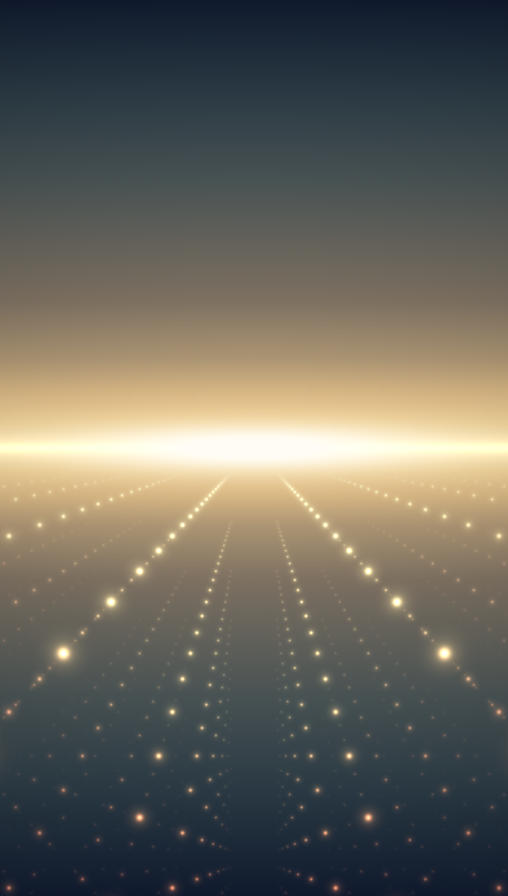
This background is drawn by a Shadertoy shader. Its source:

```glsl
float ramp(float a, float b, float x) {
    return clamp((x - a) / (b - a), 0.0, 1.0);
}

// Haze colour by distance from the horizon
vec3 haze(float d) {
    vec3 c = mix(vec3(0.99, 0.92, 0.73), vec3(0.94, 0.82, 0.59), ramp(0.0, 0.03, d));
    c = mix(c, vec3(0.85, 0.72, 0.52), ramp(0.03, 0.06, d));
    c = mix(c, vec3(0.67, 0.58, 0.45), ramp(0.06, 0.10, d));
    c = mix(c, vec3(0.49, 0.44, 0.38), ramp(0.10, 0.165, d));
    c = mix(c, vec3(0.28, 0.32, 0.325), ramp(0.165, 0.30, d));
    c = mix(c, vec3(0.16, 0.22, 0.26), ramp(0.30, 0.40, d));
    return mix(c, vec3(0.06, 0.10, 0.175), ramp(0.40, 0.50, d));
}

// Lattice of lights under the horizon, one depth slice at a time
vec3 lights(vec2 p) {
    vec3 sum = vec3(0.0);
    vec2 spacing = vec2(0.638, 0.6875);
    float warmth = smoothstep(0.22, 0.54, length(p));
    for (int i = 2; i <= 25; i++) {
        float depth = float(i);
        vec2 q = vec2(abs(p.x), -p.y) * depth / spacing;
        vec2 cell = max(2.0 * floor(q * 0.5) + 1.0, 1.0); // nearest odd column and layer
        float r = length((q - cell) * spacing);
        float pixel = 0.6 * depth / iResolution.y;
        float size = 0.021 / (1.0 + 0.035 * (cell.y + cell.x - 2.0));
        float core = exp(-r * r / (size * size + pixel * pixel));
        float halo = exp(-r * r / 0.0028);
        float fade = exp(-0.10 * (cell.y - 1.0) - 0.13 * (cell.x - 1.0));
        fade *= 1.0 - smoothstep(9.0, 26.0, depth) * 0.85;
        float orange = clamp(warmth + 0.12 * (cell.x - 1.0) * step(2.0, cell.y), 0.0, 1.0);
        vec3 tint = mix(vec3(1.0, 0.84, 0.46), vec3(1.0, 0.50, 0.26), orange);
        sum += fade * (tint * (core * 0.95 + halo * 0.32) + 0.3 * core * core * fade);
    }
    return sum;
}

void mainImage(out vec4 fragColor, in vec2 fragCoord) {
    vec2 p = (fragCoord - 0.5 * iResolution.xy) / iResolution.y;
    float below = smoothstep(0.0, -0.02, p.y);
    float d = abs(p.y);

    // Sky and floor, with the floor falling off a little faster
    vec3 col = haze(min(d + below * 0.17 * d * (1.0 - 2.0 * d), 0.5));
    col *= 1.0 - 0.7 * p.x * p.x;

    // Thin horizon line and its broad white centre
    col += vec3(0.30, 0.27, 0.16) * exp(-d / 0.006);
    float flare = exp(-p.x * p.x / 0.035 - d * d / 0.0006);
    col = mix(col, vec3(1.0, 0.99, 0.96), clamp(1.2 * flare, 0.0, 1.0));

    // Screen blend keeps the lights soft against the bright haze
    vec3 glow = clamp(lights(p) * smoothstep(-0.02, -0.045, p.y), 0.0, 1.0);
    col = 1.0 - (1.0 - clamp(col, 0.0, 1.0)) * (1.0 - glow);
    fragColor = vec4(col, 1.0);
}
```
